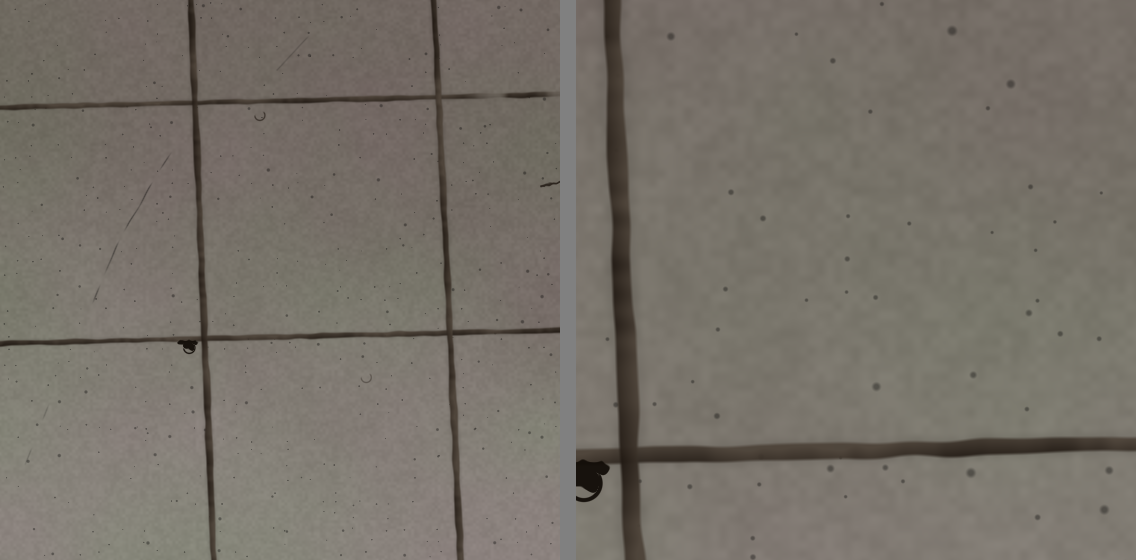
Left: the whole. Right: its middle third, enlarged.
Reproduce this texture procedurally as a Shadertoy shader.

```glsl
// Worn grey floor tiles in a slightly skewed grid with dark, uneven grout, scratches and a chip.

const vec3 TILE_LIGHT = vec3(0.535, 0.517, 0.485);
const vec3 TILE_DARK = vec3(0.438, 0.410, 0.378);
const vec3 GROUT_BROWN = vec3(0.30, 0.26, 0.22);
const vec3 GROUT_DARK = vec3(0.13, 0.10, 0.075);
const vec3 DIRT = vec3(0.07, 0.05, 0.03);

float hash(vec2 p) {
    return fract(sin(dot(p, vec2(12.9898, 78.233))) * 43758.5453);
}

float noise(vec2 p) {
    vec2 i = floor(p), f = fract(p);
    f = f * f * (3.0 - 2.0 * f);
    return mix(mix(hash(i), hash(i + vec2(1, 0)), f.x),
               mix(hash(i + vec2(0, 1)), hash(i + vec2(1, 1)), f.x), f.y);
}

float fbm(vec2 p) {
    float sum = 0.0, weight = 0.5;
    for (int k = 0; k < 4; k++) {
        sum += weight * noise(p);
        p = p * 2.03 + 17.3;
        weight *= 0.5;
    }
    return sum / 0.9375;
}

// Soft coverage of a stroke at distance d from its centre
float stroke(float d, float halfWidth, float soft) {
    return 1.0 - smoothstep(halfWidth - soft, halfWidth + soft, abs(d));
}

float segment(vec2 p, vec2 a, vec2 b) {
    vec2 ab = b - a;
    return length(p - a - ab * clamp(dot(p - a, ab) / dot(ab, ab), 0.0, 1.0));
}

// Small hook: the lower part of a ring
float curl(vec2 p, float radius, float soft) {
    float ring = stroke(length(p) - radius, 0.0012, soft);
    return ring * (1.0 - smoothstep(0.0, 0.006, p.y - 0.4 * p.x));
}

// Grid coordinates: joints lie on the integers, leaning with the floor
vec2 gridCoord(vec2 uv) {
    return vec2((uv.x - 0.3815 + 0.0405 * uv.y) / (0.4415 - 0.0075 * uv.y),
                (uv.y - 0.3867 - 0.0235 * uv.x) / 0.4215);
}

// Paints one joint; d is the signed distance across, run the position along it
vec3 paintJoint(vec3 base, float d, float run, float halfWidth, float seed, float strength, float soft) {
    d += 0.0016 * (noise(vec2(run * 45.0, seed)) - 0.5);
    float width = halfWidth * (0.8 + 0.4 * noise(vec2(run * 28.0, seed + 5.0)));
    float stain = noise(vec2(run * 18.0, seed + 9.0)) + 0.35 * noise(vec2(run * 110.0, seed));
    float side = 0.3 * d / halfWidth;
    vec3 grout = mix(GROUT_DARK, GROUT_BROWN, clamp(stain * 0.8 + side, 0.0, 1.0));
    base *= 1.0 - 0.10 * strength * stroke(d, halfWidth * 1.4, halfWidth);
    return mix(base, grout, strength * stroke(d, width, soft + 0.0008));
}

void mainImage(out vec4 fragColor, in vec2 fragCoord) {
    vec2 uv = fragCoord / iResolution.xy;
    float soft = 0.8 / iResolution.y;

    // Tile glaze: light falloff, cloudy tint and fine grain
    float cloud = fbm(uv * 5.0 + 3.0) - 0.5;
    float shade = smoothstep(-0.05, 0.9, uv.y + 0.15 * (uv.x - 0.5) + 0.3 * cloud);
    vec3 color = mix(TILE_LIGHT, TILE_DARK, shade);
    float tint = fbm(uv * 4.0 + 31.0) - 0.5;
    color += tint * vec3(0.035, -0.025, 0.03);
    color += 0.030 * (noise(uv * 190.0) - 0.5) + 0.022 * (noise(uv * 90.0) - 0.5);

    // Slight tone change from tile to tile
    vec2 grid = gridCoord(uv);
    color += 0.012 * (hash(floor(grid) + 4.0) - 0.5);

    // Scattered specks at two scales
    for (int k = 0; k < 2; k++) {
        vec2 q = uv * (24.0 + 20.0 * float(k));
        vec2 cell = floor(q) + 50.0 * float(k);
        vec2 center = 0.2 + 0.6 * vec2(hash(cell), hash(cell + 7.7));
        float size = 0.03 + 0.05 * hash(cell + 2.1);
        float speck = 1.0 - smoothstep(size * 0.4, size + 0.03, length(fract(q) - center));
        color *= 1.0 - 0.35 * speck * step(0.78, hash(cell + 9.2));
    }

    // Long curved scratch, broken along its length, and fainter straight ones
    float t = uv.y - 0.427;
    float curve = 0.154 + 0.35 * t + 0.52 * t * t + 0.005 * (noise(vec2(uv.y * 30.0, 2.0)) - 0.5);
    float reach = smoothstep(-0.01, 0.02, t) * (1.0 - smoothstep(0.34, 0.355, t));
    float broken = smoothstep(0.25, 0.7, noise(vec2(uv.y * 38.0, 8.0)));
    color *= 1.0 - 0.40 * reach * broken * stroke(uv.x - curve, 0.0012, soft + 0.0006);
    float faint = min(segment(uv, vec2(0.125, 0.375), vec2(0.045, 0.17)),
                      segment(uv, vec2(0.592, 0.98), vec2(0.495, 0.875)));
    color *= 1.0 - 0.20 * broken * stroke(faint, 0.001, soft + 0.0006);

    // Grout joints; the upper cross joint fades into patches at the right
    vec2 joint = floor(grid + 0.5);
    vec2 across = (grid - joint) * vec2(0.4375, 0.4215);
    float patches = smoothstep(0.4, 0.75, noise(vec2(uv.x * 26.0, 3.0)));
    float worn = smoothstep(0.82, 0.88, uv.x) * step(0.5, joint.y);
    color = paintJoint(color, across.y, uv.x, 0.0043, joint.y * 13.0 + 2.0, mix(0.92, 0.2 + 0.7 * patches, worn), soft);
    color = paintJoint(color, across.x, uv.y, 0.0056, joint.x * 17.0 + 6.0, 0.95, soft);

    // Chip beside the lower left crossing, two hooks and a dark dash
    vec2 ragged = uv + 0.004 * (vec2(noise(uv * 160.0), noise(uv * 160.0 + 40.0)) - 0.5);
    float chip = max(stroke(segment(ragged, vec2(0.322, 0.389), vec2(0.349, 0.388)), 0.0035, soft),
                     stroke(segment(ragged, vec2(0.332, 0.385), vec2(0.342, 0.380)), 0.0058, soft));
    chip = max(chip, curl(uv - vec2(0.338, 0.379), 0.010, soft));
    color = mix(color, DIRT, 0.95 * chip);
    float hooks = max(curl(uv - vec2(0.464, 0.794), 0.009, soft), 0.6 * curl(uv - vec2(0.654, 0.326), 0.009, soft));
    float dash = stroke(segment(ragged, vec2(0.967, 0.668), vec2(1.01, 0.677)), 0.0018, soft);
    color = mix(color, GROUT_DARK, max(0.65 * hooks, 0.85 * dash));

    fragColor = vec4(color, 1.0);
}
```
